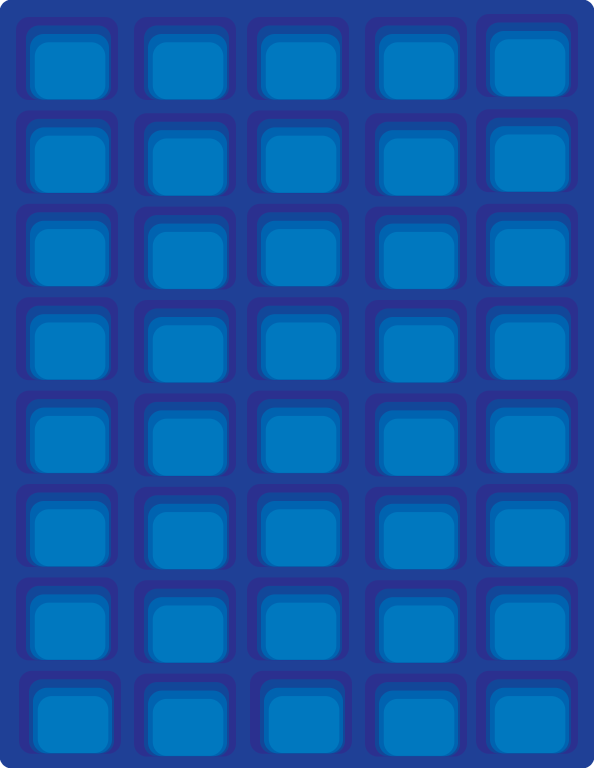
Give the GLSL for this pattern, as a Shadertoy shader.

```glsl
// Five by eight grid of nested blue rounded panels on a rounded indigo sheet.

const vec2 SHEET = vec2(594.0, 768.0); // design units spanning the canvas

float roundedBox(vec2 p, vec2 lo, vec2 hi, float radius) {
    vec2 q = abs(p - 0.5 * (lo + hi)) - 0.5 * (hi - lo) + radius;
    return length(max(q, 0.0)) + min(max(q.x, q.y), 0.0) - radius;
}

float coverage(float dist, float pixel) {
    return clamp(0.5 - dist / pixel, 0.0, 1.0);
}

// Small misalignments of the columns, the top rows and the bottom row
vec2 cellShift(vec2 cell) {
    float odd = mod(cell.x, 2.0);
    float lastColumn = step(3.5, cell.x);
    float lastRow = step(6.5, cell.y);
    vec2 shift = vec2(2.5, 2.8 * step(0.5, cell.y)) * odd;
    shift.x += 3.0 * lastRow * (1.0 - odd) * (1.0 - lastColumn);
    shift -= lastColumn * vec2(2.0, max(3.0 - 1.8 * cell.y, 0.0));
    return shift;
}

void mainImage(out vec4 fragColor, in vec2 fragCoord) {
    vec2 uv = fragCoord / iResolution.xy;
    vec2 p = vec2(uv.x, 1.0 - uv.y) * SHEET;
    float pixel = SHEET.y / iResolution.y;

    // Position inside the nearest panel, from its top left corner
    vec2 pitch = vec2(115.5, 93.4);
    vec2 cell = clamp(floor((p - vec2(9.25, 12.0)) / pitch), vec2(0.0), vec2(4.0, 7.0));
    vec2 q = p - vec2(16.0, 17.0) - cell * pitch - cellShift(cell);

    // Nested layers, from the dark rim to the bright face
    float rim = roundedBox(q, vec2(0.0), vec2(102.0, 83.0), 13.0);
    float slope = roundedBox(q, vec2(10.0, 8.5), vec2(95.0, 82.8), 13.0);
    float ledge = roundedBox(q, vec2(14.0, 17.0), vec2(93.0, 82.6), 14.0);
    float face = roundedBox(q, vec2(18.8, 25.3), vec2(89.3, 82.2), 14.0);

    vec3 color = vec3(0.12, 0.25, 0.59);
    color = mix(color, vec3(0.17, 0.19, 0.56), coverage(rim, pixel));
    color = mix(color, vec3(0.07, 0.28, 0.60), coverage(slope, pixel));
    color = mix(color, vec3(0.00, 0.39, 0.69), coverage(ledge, pixel));
    color = mix(color, vec3(0.00, 0.47, 0.75), coverage(face, pixel));

    // White beyond the rounded corners of the sheet
    float sheet = roundedBox(p, vec2(0.0), SHEET, 12.0);
    color = mix(vec3(1.0), color, coverage(sheet - 0.5 * pixel, pixel));

    fragColor = vec4(color, 1.0);
}
```
